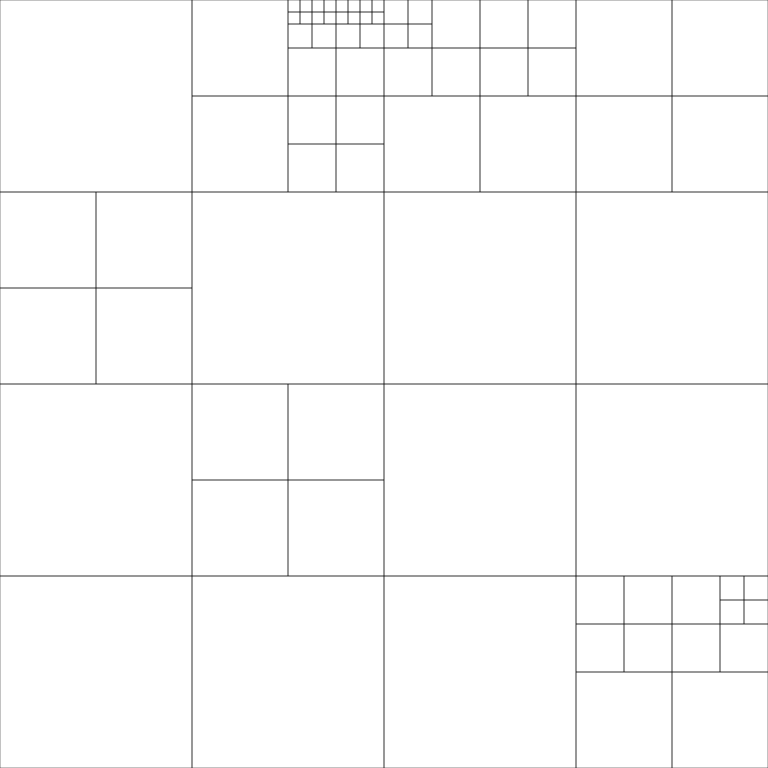
Give the GLSL for this pattern, as a WebGL 2 fragment shader.

```glsl
#version 300 es
precision highp float;

uniform vec2 u_resolution;
out vec4 fragColor;

const vec3 PAPER = vec3(1.0);
const vec3 INK = vec3(0.0);
const float BASE_CELL = 0.25;
const int MAX_DEPTH = 4;
const float LINE_HALF_WIDTH = 0.00053;
const float BORDER_HALF_WIDTH = 0.00031;
const float SPAN_PADDING = 0.015;

// Refinement seeds: x, y, rightward spread per cell size, split depth
const int SEED_COUNT = 6;
const vec4 SEEDS[SEED_COUNT] = vec4[](
    vec4(0.38, 0.99, 2.0, 4.0),
    vec4(0.43, 0.80, 0.0, 2.0),
    vec4(0.12, 0.63, 0.0, 1.0),
    vec4(0.37, 0.37, 0.0, 1.0),
    vec4(0.80, 0.23, 0.0, 2.0),
    vec4(0.97, 0.23, 0.0, 3.0)
);

// A cell splits when it meets the span of a seed that is deep enough
bool splits(vec2 corner, float size, int level) {
    for (int i = 0; i < SEED_COUNT; i++) {
        vec4 seed = SEEDS[i];
        float spanEnd = seed.x + seed.z * (size + SPAN_PADDING);
        bool meetsX = seed.x < corner.x + size && spanEnd >= corner.x;
        bool meetsY = seed.y < corner.y + size && seed.y >= corner.y;
        if (float(level) < seed.w && meetsX && meetsY) return true;
    }
    return false;
}

// Quadtree leaf around p: corner in xy, size in z
vec3 findLeaf(vec2 p) {
    float size = BASE_CELL;
    vec2 corner = floor(p / size) * size;
    for (int level = 0; level < MAX_DEPTH; level++) {
        if (!splits(corner, size, level)) break;
        size *= 0.5;
        corner = floor(p / size) * size;
    }
    return vec3(corner, size);
}

// Share of a pixel, per axis, covered by a line at the given distance
vec2 lineCoverage(vec2 dist, vec2 halfWidth, vec2 pixel) {
    vec2 upper = min(halfWidth, dist + 0.5 * pixel);
    vec2 lower = max(-halfWidth, dist - 0.5 * pixel);
    return max(upper - lower, 0.0) / pixel;
}

void main() {
    vec2 pixel = 1.0 / u_resolution;
    vec2 p = gl_FragCoord.xy * pixel;
    vec3 leaf = findLeaf(p);

    // Nearest vertical and horizontal edge of the leaf
    vec2 nearestEdge = leaf.xy + leaf.z * step(0.5 * leaf.z, p - leaf.xy);
    vec2 onBorder = step(0.499, abs(nearestEdge - 0.5));
    vec2 halfWidth = mix(vec2(LINE_HALF_WIDTH), vec2(BORDER_HALF_WIDTH), onBorder);

    // Crossing lines overlap, which darkens the junctions
    vec2 clear = 1.0 - lineCoverage(abs(p - nearestEdge), halfWidth, pixel);
    fragColor = vec4(mix(INK, PAPER, clear.x * clear.y), 1.0);
}
```
